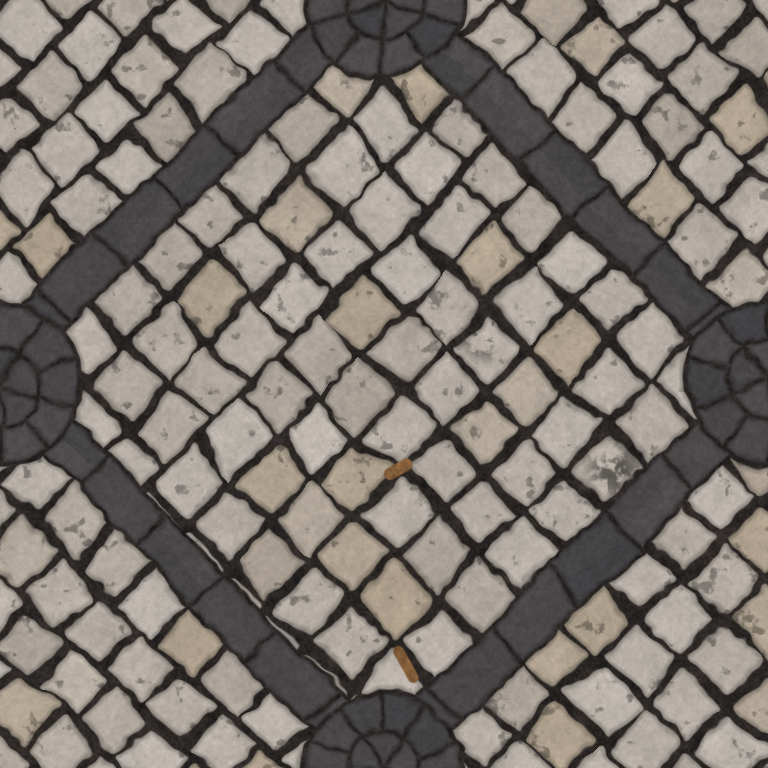
This texture is drawn by a Shadertoy shader. Its source:

```glsl
float hash(vec2 p) {
    vec3 q = fract(vec3(p.xyx) * 0.1031);
    q += dot(q, q.yzx + 33.33);
    return fract((q.x + q.y) * q.z);
}

float noise(vec2 p) {
    vec2 i = floor(p), f = fract(p);
    f = f * f * (3.0 - 2.0 * f);
    return mix(mix(hash(i), hash(i + vec2(1, 0)), f.x),
               mix(hash(i + vec2(0, 1)), hash(i + vec2(1, 1)), f.x), f.y);
}

float fbm(vec2 p) {
    float sum = 0.0, gain = 0.5;
    for (int i = 0; i < 4; i++) {
        sum += gain * noise(p);
        p = p * 2.03 + 17.0;
        gain *= 0.5;
    }
    return sum / 0.9375;
}

float capsule(vec2 p, vec2 a, vec2 b, float radius) {
    vec2 ab = b - a;
    return length(p - a - ab * clamp(dot(p - a, ab) / dot(ab, ab), 0.0, 1.0)) - radius;
}

// Uneven rounded block inside a unit cell
float blockDistance(vec2 f, vec2 id) {
    vec4 r = vec4(hash(id), hash(id + 31.0), hash(id + 57.0), hash(id + 83.0)) - 0.5;
    f -= r.xy * 0.06;
    f += f.yx * r.zw * 0.22;
    f *= 1.0 + f.yx * r.yx * 0.35;
    vec2 q = abs(f) - vec2(0.435) - r.wz * 0.06 + 0.07;
    return length(max(q, 0.0)) + min(max(q.x, q.y), 0.0) - 0.07;
}

// Distance to the nearest of the joints spaced one unit apart
float jointDistance(float t) {
    return 0.5 - abs(fract(t) - 0.5);
}

void mainImage(out vec4 fragColor, in vec2 fragCoord) {
    vec2 uv = fragCoord / iResolution.xy;
    float blur = max(0.0016, 1.0 / iResolution.y);

    // Hand-laid wobble and chipped edges
    vec2 p = uv + (vec2(noise(uv * 11.0), noise(uv * 11.0 + 40.0)) - 0.5) * 0.018
                + (vec2(noise(uv * 75.0), noise(uv * 75.0 + 90.0)) - 0.5) * 0.006;

    // Diagonal axes and the four sides of the diamond
    float u = p.x + 1.0 - p.y, v = p.x + p.y - 1.0;
    float topLeft = u - 0.475, bottomRight = 1.497 - u;
    float topRight = 0.508 - v, bottomLeft = v + 0.495;
    float sideU = min(topLeft, bottomRight), sideV = min(topRight, bottomLeft);
    float inside = min(sideU, sideV);

    // Cells in rows parallel to the nearest band
    vec2 cell;
    float region = 0.0;
    if (inside > 0.0) {
        cell.x = (u - 0.56) / 0.1055;
        cell.y = (v - 0.07 - (cell.x < 2.5 ? 0.043 : 0.0)) / 0.112;
    } else if (inside == topLeft) {
        cell = vec2(u - 0.384, v - 0.059) / 0.107;
        cell.y -= 0.43 * mod(floor(cell.x + 0.5), 2.0);
        region = 1.0;
    } else if (inside == bottomRight) {
        cell = vec2((u - 1.578) / 0.117, (v - 0.085) / 0.105);
        region = 2.0;
    } else if (inside == topRight) {
        cell = vec2(v - 0.599, u - 0.911) / 0.107;
        cell.y -= 0.25 * mod(floor(cell.x + 0.5), 2.0);
        region = 3.0;
    } else {
        cell = vec2(v + 0.579, u - 0.879) / 0.105;
        cell.y += 0.3 * mod(floor(cell.x + 0.5), 2.0);
        region = 4.0;
    }
    vec2 id = floor(cell + 0.5);
    float light = blockDistance(cell - id, id + 100.0 + region * 37.0) * 0.076;
    id += 100.0 + region * 37.0;

    // Dark band of long blocks
    float along = (sideU < sideV ? v - 0.12 : u - 0.735) / 0.15;
    float band = abs(inside) * 0.7071 - 0.029;
    float darkBand = max(band, 0.0025 - jointDistance(along) * 0.106);

    // Dark discs of wedges at the middle of each border
    vec2 s = p - 0.5;
    vec2 centre = abs(s.x) > abs(s.y) ? vec2(sign(s.x) * 0.5, 0.0) : vec2(0.0, sign(s.y) * 0.5);
    vec2 w = s - centre;
    float r = length(w), turn = atan(w.y, w.x) / 6.2832 + 0.05;
    float wedges = r < 0.052 ? 5.0 : 10.0;
    float disc = max(r - 0.101, 0.0025 - jointDistance(turn * wedges) * 6.2832 * r / wedges);
    disc = max(disc, 0.0025 - abs(r - 0.052));
    darkBand = max(darkBand, 0.106 - r);
    light = max(light, max(0.005 - band, 0.107 - r));
    float dark = min(disc, darkBand);
    vec2 darkId = disc < darkBand ? vec2(floor(turn * wedges), wedges) + centre * 40.0
                                  : vec2(floor(along), region + 60.0);

    float grain = fbm(uv * 150.0) - 0.5, patches = fbm(uv * 28.0), speck = noise(uv * 330.0) - 0.5;

    // Earth in the joints
    vec3 color = mix(vec3(0.10, 0.095, 0.09), vec3(0.23, 0.205, 0.195), fbm(uv * 65.0));
    color += speck * 0.06;

    // Pale limestone, some of it yellowish, with dirt and worn rims
    vec3 pale = mix(vec3(0.64, 0.605, 0.565), vec3(0.735, 0.705, 0.675), sqrt(hash(id + 7.0)));
    pale = mix(pale, vec3(0.67, 0.61, 0.52), 0.75 * smoothstep(0.72, 0.95, hash(id + 19.0)));
    pale *= 0.94 + 0.13 * patches + 0.13 * grain + 0.05 * speck;
    pale *= 1.0 - 0.3 * smoothstep(0.68, 0.82, fbm(uv * 55.0 + 9.0));
    float stain = smoothstep(0.045, 0.01, length(uv - vec2(0.632, 0.564)))
                + smoothstep(0.05, 0.01, length(uv - vec2(0.80, 0.388)));
    pale *= 1.0 - 0.5 * stain * smoothstep(0.42, 0.62, fbm(uv * 60.0));
    pale *= mix(0.76, 1.0, smoothstep(0.0, -0.008, light));
    color = mix(color, pale, smoothstep(blur, -blur, light));

    // Basalt
    vec3 basalt = mix(vec3(0.255, 0.25, 0.258), vec3(0.315, 0.302, 0.305), hash(darkId + 50.0));
    basalt *= 0.95 + 0.1 * patches + 0.2 * grain + 0.1 * speck;
    basalt *= mix(0.8, 1.0, smoothstep(0.0, -0.006, dark));
    color = mix(color, basalt, smoothstep(blur, -blur, dark));

    // Two brown stubs lying in the joints
    float stub = min(capsule(uv, vec2(0.508, 0.383), vec2(0.529, 0.395), 0.008),
                     capsule(uv, vec2(0.519, 0.152), vec2(0.538, 0.118), 0.007));
    color = mix(color, vec3(0.56, 0.40, 0.25) * (0.9 + 0.5 * grain), smoothstep(blur, -blur, stub));

    fragColor = vec4(color, 1.0);
}
```
